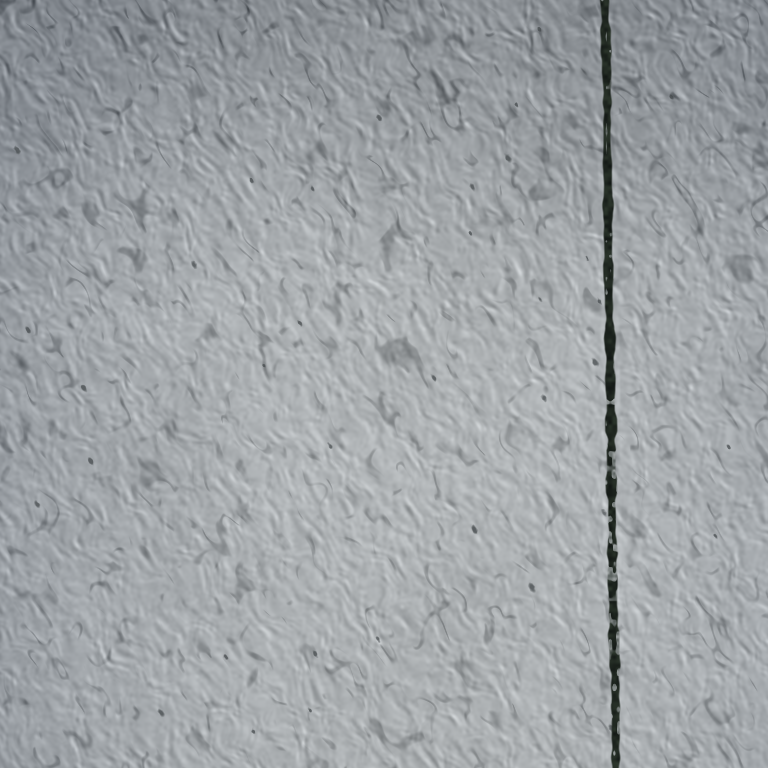
Give the GLSL for this texture, as a three.js fragment shader.

```glsl
// Pale grey pebbled metal or plaster panel, crossed by one dark, crumbling seam.
// Stretched, warped noise is lit as a relief to give short wormlike grains;
// a broad light falloff, scattered pits and the seam are laid over it.
varying vec2 vUv;

float hash(vec2 p) {
  return fract(sin(dot(p, vec2(127.1, 311.7))) * 43758.5453);
}

float noise(vec2 p) {
  vec2 i = floor(p);
  vec2 f = fract(p);
  f = f * f * (3.0 - 2.0 * f);
  return mix(mix(hash(i), hash(i + vec2(1.0, 0.0)), f.x),
             mix(hash(i + vec2(0.0, 1.0)), hash(i + vec2(1.0, 1.0)), f.x), f.y);
}

// Turn the grain so that its long axis runs steeply down to the right.
vec2 grainSpace(vec2 p) {
  vec2 bend = vec2(noise(p * 34.0), noise(p * 34.0 + 57.0)) - 0.5;
  p += bend * 0.018;
  return vec2(dot(p, vec2(0.86, 0.51)), dot(p, vec2(0.51, -0.86)));
}

float grainHeight(vec2 p) {
  vec2 q = grainSpace(p);
  return 0.65 * noise(q * vec2(125.0, 64.0))
       + 0.35 * noise(q * vec2(190.0, 125.0) + 31.0);
}

// Thin dark creases along the grain, kept only in scattered patches.
float creases(vec2 p) {
  vec2 q = grainSpace(p + 0.37);
  float ridge = abs(noise(q * vec2(78.0, 36.0)) - 0.5);
  float patches = smoothstep(0.52, 0.8, noise(q * vec2(75.0, 48.0) + 13.0));
  return (1.0 - smoothstep(0.02, 0.16, ridge)) * patches;
}

// Sparse small pits, one candidate per cell.
float pits(vec2 p) {
  vec2 cell = floor(p * 11.0);
  vec2 center = 0.15 + 0.7 * vec2(hash(cell + 3.0), hash(cell + 8.0));
  vec2 d = (fract(p * 11.0) - center) / 11.0;
  d.x += d.y * 0.4;
  float radius = mix(0.002, 0.0045, hash(cell + 21.0));
  float dist = length(d * vec2(1.0, 0.7)) + 0.002 * (noise(p * 300.0) - 0.5);
  float present = step(0.72, hash(cell + 40.0));
  return present * (1.0 - smoothstep(radius * 0.4, radius * 1.2, dist));
}

// Broad light: brightest below the middle, dim and bluish at top and sides.
vec3 panelColor(vec2 p) {
  float side = (p.x - 0.57) * (p.x - 0.57);
  float top = smoothstep(0.55, 1.08, p.y);
  float light = 0.69 - 0.135 * top - 0.2 * side;
  light += 0.03 * (noise(p * 5.0) - 0.5) + 0.025 * (noise(p * 17.0) - 0.5);
  float cool = clamp(0.6 * top + 2.2 * side, 0.0, 1.0);
  return light + mix(vec3(-0.007, 0.009, 0.018), vec3(-0.014, 0.008, 0.034), cool);
}

void main() {
  vec2 p = vUv;
  vec3 color = panelColor(p);

  // Relief lit from the upper right, a little stronger near the top
  float relief = grainHeight(p) - grainHeight(p + vec2(0.0035, 0.003));
  float strength = mix(0.19, 0.24, smoothstep(0.4, 1.0, p.y));
  color += relief * strength;
  color += 0.035 * (noise(p * 210.0) - 0.5);
  color -= 0.13 * creases(p);
  color = mix(color, vec3(0.27, 0.29, 0.3), 0.75 * pits(p));

  // Seam with ragged edges and pale chipped rims
  float seamX = mix(0.802, 0.788, p.y) + 0.002 * (noise(vec2(p.y * 16.0, 4.0)) - 0.5);
  float halfWidth = 0.0062 + 0.004 * (noise(vec2(p.y * 75.0, 9.0)) - 0.5);
  float away = abs(p.x - seamX);
  float rim = 1.0 - smoothstep(0.002, 0.006, abs(away - 0.0085));
  color += 0.07 * rim * (noise(p * vec2(150.0, 60.0)) - 0.25);
  float gap = 1.0 - smoothstep(halfWidth - 0.0018, halfWidth + 0.0012, away);

  // Grey debris fills more of the gap toward the bottom
  float crumbs = noise(p * vec2(190.0, 105.0) + 70.0);
  float clogged = (1.0 - smoothstep(0.3, 0.6, p.y)) * smoothstep(0.0, 0.1, p.y);
  float debris = smoothstep(0.0, 0.16, crumbs - mix(0.82, 0.48, clogged));
  vec3 depth = mix(vec3(0.07, 0.09, 0.08), vec3(0.17, 0.21, 0.17), noise(p * 180.0));
  vec3 rubble = mix(vec3(0.34, 0.37, 0.36), vec3(0.63, 0.65, 0.65), noise(p * 240.0));
  color = mix(color, mix(depth, rubble, debris), gap);

  gl_FragColor = vec4(color, 1.0);
}
```
